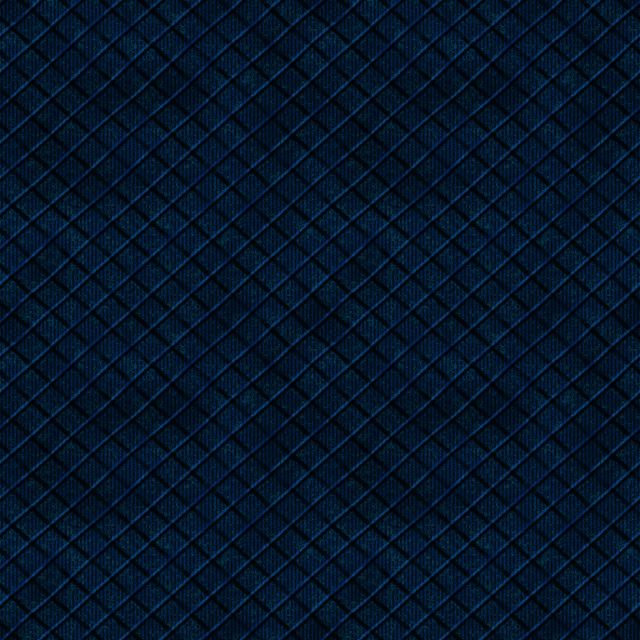
Write a Shadertoy shader that draws this pattern.

```glsl
const float TAU = 6.2831853;
const float TILES = 2.0;                  // identical swatches per side
const vec2 LINES = vec2(16.0, 18.0);      // diagonals across and down
const float RIBS = 170.0;                 // vertical threads per side
const float RIDGE_WIDTH = 0.042;          // half widths, in diagonal spacings
const float GROOVE_WIDTH = 0.055;
const float BAND_WIDTH = 0.085;
const float WOBBLE = 0.08;
const float GRAIN_CELLS = 256.0;          // noise cells per swatch
const float FLECK_CELLS = 128.0;
const float WEAR_CELLS = 20.0;
const float DRIFT_CELLS = 7.0;

const vec3 THREAD_DARK = vec3(0.006, 0.044, 0.066);
const vec3 THREAD_BLUE = vec3(0.008, 0.108, 0.250);
const vec3 FLECK_TEAL = vec3(0.024, 0.180, 0.210);
const vec3 SHADOW = vec3(0.002, 0.012, 0.022);
const vec3 RIDGE_BLUE = vec3(0.035, 0.250, 0.480);
const vec3 RIDGE_INDIGO = vec3(0.020, 0.125, 0.360);

float hash(vec2 p) {
    vec3 q = fract(vec3(p.xyx) * 0.1031);
    q += dot(q, q.yzx + 33.33);
    return fract((q.x + q.y) * q.z);
}

// Value noise that wraps after a whole number of cells
float wrapNoise(vec2 p, float period) {
    vec2 cell = floor(p);
    vec2 f = fract(p);
    f = f * f * (3.0 - 2.0 * f);
    vec2 a = mod(cell, period);
    vec2 b = mod(cell + 1.0, period);
    return mix(mix(hash(a), hash(vec2(b.x, a.y)), f.x),
               mix(hash(vec2(a.x, b.y)), hash(b), f.x), f.y);
}

// Signed distance to the nearest whole number
float toLine(float x) {
    return fract(x + 0.5) - 0.5;
}

float stripe(float d, float halfWidth, float blur) {
    return 1.0 - smoothstep(halfWidth - blur, halfWidth + blur, abs(d));
}

void mainImage(out vec4 fragColor, in vec2 fragCoord) {
    vec2 uv = fragCoord / iResolution.xy;
    vec2 swatch = uv * TILES;
    float pixel = length(LINES / iResolution.xy);

    // Wear shared by the threads, bands and ridges
    float drift = wrapNoise(swatch * DRIFT_CELLS, DRIFT_CELLS) - 0.5;
    float wear = wrapNoise(swatch * WEAR_CELLS, WEAR_CELLS);
    float fleck = wrapNoise(swatch * FLECK_CELLS, FLECK_CELLS);
    float grain = hash(mod(floor(swatch * GRAIN_CELLS), GRAIN_CELLS) + 7.0);

    // Ribbed cloth, uneven in tone, with small teal flecks
    float rib = 0.5 + 0.5 * cos(TAU * RIBS * uv.x);
    vec3 color = mix(THREAD_DARK, THREAD_BLUE, rib);
    float fleckAmount = smoothstep(0.45, 0.75, 0.7 * fleck + 0.3 * wear);
    color = mix(color, FLECK_TEAL, 0.75 * fleckAmount * grain);
    color *= (0.76 + 0.48 * grain) * (1.0 + 0.5 * drift);

    // Diagonal coordinates: one crosses the ridges, the other the bands
    float across = toLine(dot(uv, vec2(LINES.x, -LINES.y)) + WOBBLE * drift);
    float along = toLine(dot(uv, LINES) + 0.5 - WOBBLE * drift);

    // Broken dark bands falling to the right
    float band = stripe(along, BAND_WIDTH, 0.03 + 0.5 * pixel);
    band *= mix(0.55, 1.0, smoothstep(0.2, 0.65, wear));
    color = mix(color, SHADOW, 0.86 * band);

    // Shaded groove below each ridge
    float groove = stripe(across - 0.115, GROOVE_WIDTH, 0.02 + 0.5 * pixel);
    color = mix(color, SHADOW, 0.84 * groove);

    // Thin bright ridges rising to the right, dotted by the threads
    float ridge = stripe(across, RIDGE_WIDTH, 0.01 + 0.5 * pixel);
    vec3 ridgeColor = mix(RIDGE_INDIGO, RIDGE_BLUE, smoothstep(0.15, 0.55, wear));
    ridgeColor *= 0.85 + 0.3 * grain;
    ridge *= (0.6 + 0.4 * rib) * (1.0 - 0.4 * band);
    color = mix(color, ridgeColor, ridge);

    fragColor = vec4(color, 1.0);
}
```
